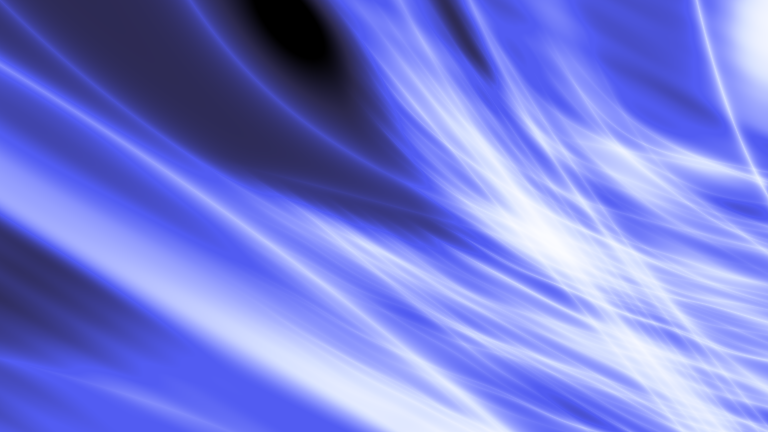
Reproduce this background procedurally as a Shadertoy shader.

```glsl
// Silky light beams sweeping over a dark blue field.
// Beams are hyperbolic arcs that add to one brightness level; hashed loops
// add fine strands, and a colour ramp turns the level into ink, blue and white.

#define FAN_STRANDS 46
#define LOW_STRANDS 22
#define STEEP_LINES 8
#define FAN_GAIN 0.27
#define LOW_GAIN 0.23
#define STEEP_GAIN 0.20
#define DARK_LEVEL 0.155
#define LIT_LEVEL 0.385
#define WOBBLE 0.022
#define GRAIN 0.07
#define FOLDS 0.22

const vec3 INK    = vec3(0.17, 0.16, 0.31);
const vec3 INDIGO = vec3(0.24, 0.25, 0.61);
const vec3 BLUE   = vec3(0.32, 0.36, 0.95);
const vec3 VIOLET = vec3(0.51, 0.55, 0.99);
const vec3 LILAC  = vec3(0.67, 0.71, 1.00);
const vec3 PALE   = vec3(0.84, 0.88, 1.00);

float hash(float n) { return fract(sin(n * 127.1) * 4375.85); }
vec2 gradientAt(vec2 cell) {
    float angle = 6.2832 * hash(dot(cell, vec2(1.0, 57.3)));
    return vec2(cos(angle), sin(angle));
}
float gradientNoise(vec2 p) {
    vec2 i = floor(p), f = p - i;
    vec2 u = f * f * f * (f * (f * 6.0 - 15.0) + 10.0);
    vec2 e = vec2(0.0, 1.0);
    float low  = mix(dot(gradientAt(i), f), dot(gradientAt(i + e.yx), f - e.yx), u.x);
    float high = mix(dot(gradientAt(i + e), f - e), dot(gradientAt(i + 1.0), f - 1.0), u.x);
    return mix(low, high, u.y);
}

// Signed distance to an arc from start; positive lies below it.
float arc(vec2 p, vec2 start, float slope, float bend) {
    float dx = p.x - start.x;
    float den = max(0.3, 1.0 + bend * dx);
    float steep = slope / (den * den);
    return (p.y - start.y - slope * dx / den) / sqrt(1.0 + steep * steep);
}
float soft(float d, float width) { return exp(-d * d / (width * width)); }
float crest(float d, float width) { return exp(-abs(d) / width); }
float glow(vec2 p, vec2 centre, vec2 size) {
    vec2 d = (p - centre) / size;
    return exp(-dot(d, d));
}

vec3 ramp(float t) {
    vec3 c = mix(vec3(0.0), INK, clamp(t / 0.15, 0.0, 1.0));
    c = mix(c, INDIGO, clamp((t - 0.15) / 0.15, 0.0, 1.0));
    c = mix(c, BLUE, clamp((t - 0.30) / 0.13, 0.0, 1.0));
    c = mix(c, VIOLET, clamp((t - 0.45) / 0.14, 0.0, 1.0));
    c = mix(c, LILAC, clamp((t - 0.59) / 0.14, 0.0, 1.0));
    c = mix(c, PALE, clamp((t - 0.73) / 0.14, 0.0, 1.0));
    return mix(c, vec3(1.0), clamp((t - 0.87) / 0.13, 0.0, 1.0));
}

// One wavering strand of hashed width and strength at signed distance d.
float strand(float x, float d, float n) {
    d += WOBBLE * gradientNoise(vec2(x * 4.0, n * 3.7));
    float fade = 0.6 + 0.8 * gradientNoise(vec2(x * 2.5 + n, n * 1.3));
    return fade * (0.35 + 0.65 * hash(n + 80.0)) * crest(d, mix(0.004, 0.015, hash(n + 20.0)));
}

void mainImage(out vec4 fragColor, in vec2 fragCoord) {
    // Height units, measured down from the top left.
    vec2 p = vec2(fragCoord.x, iResolution.y - fragCoord.y) / iResolution.y;
    p.x *= 1.7778 * iResolution.y / iResolution.x;
    float broad = arc(p, vec2(0.0, 0.45), 0.633, 0.1);
    float main = arc(p, vec2(0.80, 0.0), 1.2, 0.0);
    float wedge = arc(p, vec2(0.0), 1.0, 1.15);

    // Dark wedge, lit field and the shaded lower left.
    float lower = smoothstep(0.03, 0.14, wedge) * mix(0.35, 1.0, smoothstep(0.0, 0.8, p.x));
    float shift = mix(-0.03, 0.05, smoothstep(0.05, 0.35, p.y));
    float lit = 1.0 - (1.0 - lower) * smoothstep(0.0, 0.14, main - shift);
    float corner = smoothstep(-0.02, 0.08, broad);
    float level = mix(DARK_LEVEL, LIT_LEVEL, lit);
    level = mix(level, 0.20 + 0.23 * smoothstep(0.62, 1.1, p.y + 0.4 * p.x), corner);

    // Strands fanned from the top, flatter ones below the wedge, steep lines.
    float fan = 0.0, low = 0.0, steep = 0.0;
    for (int i = 1; i <= FAN_STRANDS; i++) {
        float n = float(i), t = (n - hash(n)) / float(FAN_STRANDS);
        float bend = mix(0.2, 2.2, t) + 2.6 * t * t * hash(n + 40.0);
        fan += strand(p.x, arc(p, vec2(mix(0.1, 1.32, t), 0.0), mix(0.95, 2.6, t), bend), n);
    }
    for (int i = 1; i <= LOW_STRANDS; i++) {
        float n = float(i) + 200.0, t = (float(i) - hash(n)) / float(LOW_STRANDS);
        low += strand(p.x, arc(p, vec2(0.5, 0.36 + 0.40 * t), 0.62, 0.7 * hash(n + 9.0) - 0.2), n);
    }
    for (int i = 0; i < STEEP_LINES; i++) {
        float n = float(i), x = 0.76 + 0.045 * n + 0.02 * hash(n + 5.0);
        steep += (0.4 + 0.6 * hash(n + 31.0)) * crest(arc(p, vec2(x, 0.0), 1.22 + 0.07 * n, 0.04 * n), 0.009);
    }
    level += FAN_GAIN * fan * lit * (1.0 - corner) * smoothstep(0.0, 0.4, p.y);
    level += LOW_GAIN * low * lit * (1.0 - corner) * smoothstep(0.4, 1.1, p.x);
    level += STEEP_GAIN * steep * smoothstep(-0.1, 0.3, p.y);
    level += GRAIN * gradientNoise(vec2(broad * 22.0, p.x * 1.6)) * max(lit, corner);
    float fold = gradientNoise(vec2(arc(p, vec2(0.9, 0.0), 2.0, 1.6) * 17.0, p.x * 2.5));
    level += FOLDS * fold * lit * smoothstep(0.7, 1.2, p.x) * smoothstep(0.05, 0.4, p.y);

    // Large beams.
    level += 0.50 * soft(broad, broad < 0.0 ? 0.13 - 0.03 * p.x : 0.045) * (0.9 + 0.17 * p.x);
    float swell = smoothstep(-0.1, 0.3, p.y) * (1.0 - 0.75 * smoothstep(0.5, 0.8, p.y));
    level += soft(main, 0.05) * (0.10 + 0.12 * swell);
    level += 0.15 * soft(arc(p, vec2(1.27, 0.0), 3.0, 2.0), 0.06);
    level -= 0.24 * soft(arc(p, vec2(1.03, 0.0), 1.9, 0.5), 0.03) * (1.0 - smoothstep(0.12, 0.36, p.y));
    // Narrow beams.
    level += 0.36 * crest(arc(p, vec2(0.0, 0.15), 0.603, -0.15), 0.027);
    level += 0.20 * crest(arc(p, vec2(0.0), 1.0, 0.5), 0.028);
    level += 0.22 * crest(arc(p, vec2(0.44, 0.0), 1.5, 1.54), 0.032);
    level += 0.24 * crest(arc(p, vec2(0.926, 0.0), 1.9, 0.57), 0.026);
    level += 0.22 * crest(arc(p, vec2(1.088, 0.0), 2.3, 1.1), 0.018);
    level += 0.36 * crest(arc(p, vec2(1.613, 0.0), 4.3, 3.4), 0.010);
    level += 0.12 * crest(arc(p, vec2(0.5, 0.37), 0.25, -0.1), 0.02) * smoothstep(0.5, 0.75, p.x);
    level += 0.20 * crest(arc(p, vec2(1.25, 0.31), 0.2, 0.0), 0.02) * smoothstep(1.2, 1.5, p.x);
    level += corner * 0.13 * crest(arc(p, vec2(0.0, 0.83), 0.25, -0.4), 0.03);
    // Glows, and the black gap near the top.
    level += 0.85 * glow(p, vec2(1.80, 0.06), vec2(0.115, 0.18));
    level += 0.22 * glow(p, vec2(1.60, 0.39), vec2(0.16, 0.07));
    level += 0.14 * glow(p, vec2(1.25, 0.545), vec2(0.10));
    level -= 0.24 * glow(p, vec2(0.67, 0.04 + 0.7 * (p.x - 0.67)), vec2(0.13, 0.12));

    // Roll off the highlights.
    level = min(level, 0.75) + 0.25 * (1.0 - exp(-max(level - 0.75, 0.0) / 0.25));
    fragColor = vec4(ramp(level), 1.0);
}
```
